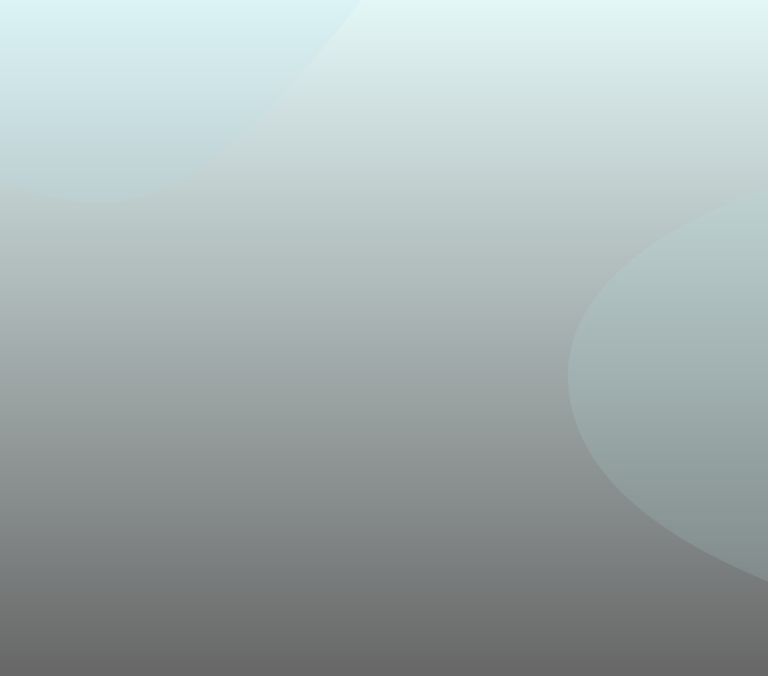
Give the GLSL for this background, as a WebGL 2 fragment shader.

```glsl
#version 300 es
precision highp float;
// A calm vertical gradient from pale aqua to grey, with two faint translucent
// rounded shapes entering from the upper left corner and the right edge.
// Each shape is the region on one side of a smooth curve, softly tinted.

uniform vec2 u_resolution;
out vec4 outColor;

// Colours
const vec3 SKY_TOP = vec3(0.893, 0.968, 0.968);
const vec3 GROUND_BOTTOM = vec3(0.402, 0.402, 0.402);
const vec3 CORNER_TINT = vec3(0.68, 0.88, 0.94);
const vec3 SIDE_TINT = vec3(0.70, 0.90, 0.90);
const float TINT_OPACITY = 0.15;

// Corner bowl: lowest point, roundness, squared slope on each side
const vec2 BOWL_LOW = vec2(0.13, 0.70);
const float BOWL_ROUNDNESS = 0.617;
const float BOWL_SLOPE_LEFT = 2.55;
const float BOWL_SLOPE_RIGHT = 3.96;

// Side bulge: leftmost point, stretch of the upper half, curvature terms
const vec2 BULGE_TIP = vec2(0.7395, 0.445);
const float BULGE_UPPER_STRETCH = 1.10;
const float BULGE_QUADRATIC = 2.1;
const float BULGE_QUARTIC = 7.5;

// Positive above a hyperbolic bowl
float cornerBowl(vec2 p) {
  float dx = p.x - BOWL_LOW.x;
  float slope = dx < 0.0 ? BOWL_SLOPE_LEFT : BOWL_SLOPE_RIGHT;
  float rise = sqrt(BOWL_ROUNDNESS * BOWL_ROUNDNESS + slope * dx * dx) - BOWL_ROUNDNESS;
  return p.y - BOWL_LOW.y - rise;
}

// Positive to the right of a sideways arch
float sideBulge(vec2 p) {
  float dy = p.y - BULGE_TIP.y;
  dy *= dy > 0.0 ? BULGE_UPPER_STRETCH : 1.0;
  float d2 = dy * dy;
  return p.x - BULGE_TIP.x - d2 * (BULGE_QUADRATIC + BULGE_QUARTIC * d2);
}

// Smooth coverage about one pixel wide
float coverage(float field) {
  return clamp(0.5 + field / max(fwidth(field), 1e-5), 0.0, 1.0);
}

void main() {
  vec2 p = gl_FragCoord.xy / u_resolution;

  // Backdrop
  vec3 color = mix(GROUND_BOTTOM, SKY_TOP, p.y);

  // Translucent shapes
  color = mix(color, CORNER_TINT, TINT_OPACITY * coverage(cornerBowl(p)));
  color = mix(color, SIDE_TINT, TINT_OPACITY * coverage(sideBulge(p)));

  outColor = vec4(color, 1.0);
}
```
